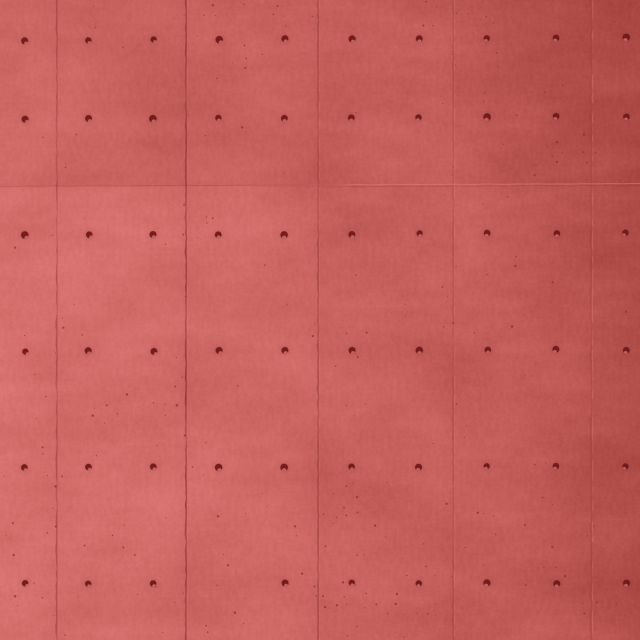
Give the GLSL for this texture, as a WebGL 1 fragment shader.

```glsl
precision highp float;

uniform vec2 u_resolution;

// Palette
const vec3 LIGHT = vec3(0.845, 0.445, 0.435);
const vec3 DARK = vec3(0.66, 0.27, 0.25);
const vec3 HOLE = vec3(0.43, 0.09, 0.09);
const vec3 CREVICE = vec3(0.54, 0.19, 0.19);
const vec3 EDGE = vec3(0.89, 0.51, 0.48);

// Layout: columns widen slightly towards the right
const float COL_START = 0.039;
const float COL_STEP = 0.0992;
const float COL_GROWTH = 0.000573;
const float ROW_START = 0.0885;
const float ROW_STEP = 0.1819;
const float TOP_ROW = 0.939;
const float JOINT_Y = 0.711;
const float TILT = 0.006;
const vec2 MISSING_HOLE = vec2(3.0, 0.0);

// Sizes and wear
const float HOLE_RADIUS = 0.0053;
const float SEAM_HALF = 0.0011;
const float JOINT_HALF = 0.0008;
const float PIT_GRID = 64.0;
const float MOTTLE = 0.34;
const float GRAIN = 0.10;

float hash(vec2 p) {
  return fract(sin(dot(p, vec2(127.1, 311.7))) * 43758.5);
}

vec2 gradient(vec2 cell) {
  float a = 6.2832 * hash(cell);
  return vec2(cos(a), sin(a));
}

float noise(vec2 p) {
  vec2 i = floor(p), f = fract(p);
  vec2 w = f * f * f * (f * (f * 6.0 - 15.0) + 10.0);
  vec2 e = vec2(1.0, 0.0);
  float low = mix(dot(gradient(i), f), dot(gradient(i + e.xy), f - e.xy), w.x);
  float high = mix(dot(gradient(i + e.yx), f - e.yx), dot(gradient(i + e.xx), f - e.xx), w.x);
  return mix(low, high, w.y);
}

float fbm(vec2 p) {
  float sum = 0.0, amp = 0.6;
  for (int i = 0; i < 5; i++) {
    sum += amp * noise(p);
    p = p * 2.03 + 17.3;
    amp *= 0.55;
  }
  return sum;
}

float columnX(float u) { return COL_START + u * (COL_STEP + COL_GROWTH * u); }

float columnAt(float x) {
  float root = sqrt(COL_STEP * COL_STEP + 4.0 * COL_GROWTH * (x - COL_START));
  return (root - COL_STEP) / (2.0 * COL_GROWTH);
}

// Two columns of holes per panel
float seamIndex(float x) { return floor((columnAt(x) - 0.5) * 0.5 + 0.5); }
float seamX(float k) { return columnX(0.5 + 2.0 * k); }

float fill(float d, float px) { return 1.0 - smoothstep(-0.75 * px, 0.75 * px, d); }

void main() {
  vec2 uv = gl_FragCoord.xy / u_resolution;
  float px = 1.0 / min(u_resolution.x, u_resolution.y);
  vec2 p = uv - vec2(0.0, TILT * (uv.x - 0.5) * uv.y);

  // Seam position, raggedness and strength
  float k = seamIndex(p.x);
  float rag = noise(vec2(p.y * 75.0, k * 7.3 + 0.4));
  float seamD = p.x - seamX(k) + 0.0012 * rag;
  float strength = 0.32 + 0.5 * exp(-1.2 * (k - 1.0) * (k - 1.0));
  strength *= 0.55 + 0.45 * smoothstep(-0.3, 0.2, noise(vec2(p.y * 11.0, k * 3.7 + 0.3)));
  float jointD = p.y - JOINT_Y + 0.0008 * noise(p * vec2(40.0, 3.0));

  // Broad light falloff, panel tones and mottling
  float upper = smoothstep(-0.004, 0.004, jointD);
  float panel = hash(vec2(floor((columnAt(p.x) - 0.5) * 0.5), upper > 0.5 ? 5.0 : 2.0));
  float shade = 0.06 + 0.42 * p.x + 0.3 * pow(p.x, 5.0);
  shade += upper * (0.13 + 0.25 * (p.y - JOINT_Y)) + 0.08 * (panel - 0.5);
  shade += MOTTLE * fbm(p * vec2(5.0, 7.0));
  shade += 0.16 * fbm(p * vec2(9.0, 34.0) + 31.0);
  shade += GRAIN * (noise(p * vec2(150.0, 60.0)) + noise(p * 210.0));
  shade += 0.14 * strength * exp(-abs(seamD) / 0.011);
  shade += 0.06 * exp(-abs(jointD) / 0.012);
  vec3 color = mix(LIGHT, DARK, clamp(shade, -0.15, 1.25));

  // Scattered pits, denser in patches and beside seams
  vec2 cell = floor(p * PIT_GRID);
  vec2 mid = (cell + 0.5) / PIT_GRID;
  float seamNear = exp(-abs(mid.x - seamX(seamIndex(mid.x))) / 0.012);
  float patches = smoothstep(0.05, 0.4, noise(mid * 4.5 + 8.0));
  float low = 1.0 - smoothstep(0.1, 0.32, mid.y);
  float density = 0.015 + 0.16 * patches + 0.06 * low + 0.06 * seamNear;
  vec2 spot = 0.2 + 0.6 * vec2(hash(cell + 3.1), hash(cell + 8.7));
  float pitRadius = mix(0.0006, 0.0019, pow(hash(cell + 5.3), 2.0));
  float pitD = length(p - (cell + spot) / PIT_GRID) - pitRadius;
  float pit = step(hash(cell + 1.9), density) * fill(pitD, px);
  color = mix(color, CREVICE, 0.75 * pit);

  // Vertical seams: dark crevice with a lit lip growing to the right
  float lip = fill(abs(seamD - 0.0025) - SEAM_HALF, px);
  color = mix(color, EDGE, lip * (0.08 + 0.25 * p.x) * smoothstep(-0.4, 0.3, rag));
  float crevice = fill(abs(seamD) - SEAM_HALF * (1.0 + 0.8 * rag), px);
  color = mix(color, CREVICE, crevice * strength);

  // Horizontal joint: faint dark at left, chalky at right
  float joint = fill(abs(jointD) - JOINT_HALF, px);
  float chalk = smoothstep(0.32, 0.65, p.x + 0.3 * noise(vec2(p.x * 14.0, 2.6)));
  color = mix(color, mix(CREVICE, EDGE, chalk), joint * mix(0.25, 0.5, chalk));
  color = mix(color, CREVICE, 0.22 * chalk * fill(abs(jointD + 0.0028) - JOINT_HALF, px));

  // Tie holes with a shadowed recess and a lit lower lip
  float row = clamp(floor((p.y - ROW_START) / ROW_STEP + 0.5), 0.0, 4.0);
  float rowY = ROW_START + row * ROW_STEP;
  if (p.y > 0.5 * (TOP_ROW + ROW_START + 4.0 * ROW_STEP)) {
    row = 5.0;
    rowY = TOP_ROW;
  }
  vec2 id = vec2(floor(columnAt(p.x) + 0.5), row);
  float present = step(0.5, distance(id, MISSING_HOLE));
  vec2 jitter = vec2(hash(id + 2.2), hash(id + 6.6)) - 0.5;
  vec2 q = p - vec2(columnX(id.x), rowY) - 0.002 * jitter;
  float radius = HOLE_RADIUS * (0.88 + 0.24 * hash(id + 9.4));
  float bowl = fill(length(q) - radius, px) * present;
  vec2 lipDir = vec2(mix(0.6, -0.3, p.x) + 0.4 * jitter.x, -0.8);
  float lit = fill(length(q - radius * lipDir) - radius * 0.6, px);
  float halo = present * exp(-max(length(q) - radius, 0.0) / 0.003);
  color = mix(color, CREVICE, 0.18 * halo);
  color = mix(color, mix(HOLE, EDGE, 0.7 * lit), 0.92 * bowl);

  gl_FragColor = vec4(color, 1.0);
}
```
